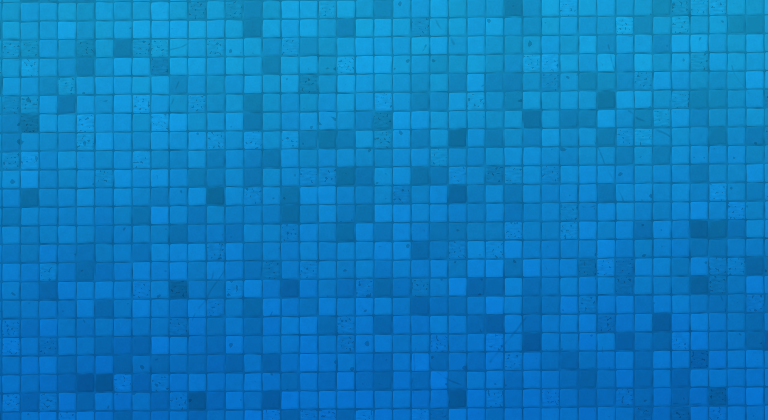
A Shadertoy shader for this texture:

```glsl
// Blue glazed mosaic wall: small worn square tiles, fading from cyan to deep blue.

const float TILES_ACROSS = 41.3;

vec2 hash2(vec2 p) {
    vec3 q = fract(vec3(p.xyx) * vec3(0.1031, 0.1030, 0.0973));
    q += dot(q, q.yzx + 33.33);
    return fract((q.xx + q.yz) * q.zy);
}

// Gradient noise, roughly -0.7 to 0.7
float noise(vec2 p) {
    vec2 i = floor(p), f = fract(p);
    vec2 u = f * f * f * (f * (f * 6.0 - 15.0) + 10.0);
    vec2 e = vec2(0.0, 1.0);
    float a = dot(hash2(i) * 2.0 - 1.0, f);
    float b = dot(hash2(i + e.yx) * 2.0 - 1.0, f - e.yx);
    float c = dot(hash2(i + e) * 2.0 - 1.0, f - e);
    float d = dot(hash2(i + 1.0) * 2.0 - 1.0, f - 1.0);
    return mix(mix(a, b, u.x), mix(c, d, u.x), u.y);
}

float roundedBox(vec2 p, vec2 halfSize, float r) {
    vec2 q = abs(p) - halfSize + r;
    return length(max(q, 0.0)) + min(max(q.x, q.y), 0.0) - r;
}

float segment(vec2 p, vec2 a, vec2 b) {
    vec2 d = b - a;
    return length(p - a - d * clamp(dot(p - a, d) / dot(d, d), 0.0, 1.0));
}

void mainImage(out vec4 fragColor, in vec2 fragCoord) {
    float aa = TILES_ACROSS / iResolution.x;
    vec2 wall = vec2(fragCoord.x, iResolution.y - fragCoord.y) * aa;
    float down = 1.0 - fragCoord.y / iResolution.y;

    // Slightly tilted grid with uneven joints
    vec2 p = wall + vec2(-0.1, 0.0085 * wall.x - 0.15);
    p += 0.045 * vec2(noise(wall * 1.1), noise(wall * 1.1 + 57.0));
    vec2 id = floor(p) + 100.0;
    vec2 local = fract(p) - 0.5;
    vec2 rnd = hash2(id);
    vec2 kind = hash2(id + 211.0);

    // Vertical fade, then the shade of each tile
    vec3 base = mix(vec3(0.09, 0.615, 0.86), vec3(0.065, 0.525, 0.815), smoothstep(0.0, 0.55, down));
    base = mix(base, vec3(0.035, 0.435, 0.79), smoothstep(0.3, 1.0, down));
    float shade = 0.94 + 0.10 * rnd.x + 0.05 * noise(wall * 0.17);
    shade -= 0.10 * step(0.72, rnd.y) + 0.09 * step(0.94, rnd.y);
    vec3 color = base * shade;
    color.b -= 0.035 * kind.y;

    // Soft glaze mottling
    color *= 1.0 + 0.035 * noise(p * 2.7) + 0.03 * noise(p * 9.0 + 13.0);

    // Pits and ripples on the worn tiles
    float worn = step(0.87, kind.x);
    float pits = smoothstep(0.20, 0.38, noise(p * 6.5 + rnd * 20.0));
    float ripple = noise(p * vec2(3.0, 9.0) + rnd * 30.0);
    color *= 1.0 - worn * (0.17 * pits + 0.10 * ripple);

    // Rare chips over the whole wall
    color *= 1.0 - 0.16 * smoothstep(0.42, 0.52, noise(wall * 2.3 + 91.0));

    // Long hairline scratches
    vec2 bent = wall + 0.3 * vec2(noise(wall * 0.9), noise(wall * 0.9 + 31.0));
    for (float i = 0.0; i < 16.0; i++) {
        vec2 start = hash2(vec2(i, 7.0)) * vec2(TILES_ACROSS, 22.6);
        vec2 r = hash2(vec2(i, 19.0));
        float angle = 6.2832 * r.x;
        vec2 end = start + (1.0 + 3.0 * r.y) * vec2(cos(angle), sin(angle));
        float line = 1.0 - smoothstep(0.0, 0.03 + aa, segment(bent, start, end));
        color *= 1.0 - 0.12 * line * smoothstep(-0.25, 0.2, noise(wall * 1.7 + i));
    }

    // Rounded tile outline, raised edges and grout
    vec2 shift = (hash2(id + 37.0) - 0.5) * 0.03;
    float d = roundedBox(local - shift, vec2(0.468) - 0.012 * kind, 0.08);
    float rim = smoothstep(-0.14, -0.02, d);
    float facing = clamp(-(local.x + local.y) * 1.6, -1.0, 1.0);
    color *= 1.0 + rim * (0.055 * facing - 0.02);
    vec3 grout = base * vec3(0.80, 0.81, 0.78) * (1.0 + 0.22 * noise(wall * 1.9 + 71.0));
    color = mix(color, grout, smoothstep(-0.5 * aa, 0.5 * aa, d));

    fragColor = vec4(clamp(color, 0.0, 1.0), 1.0);
}
```
